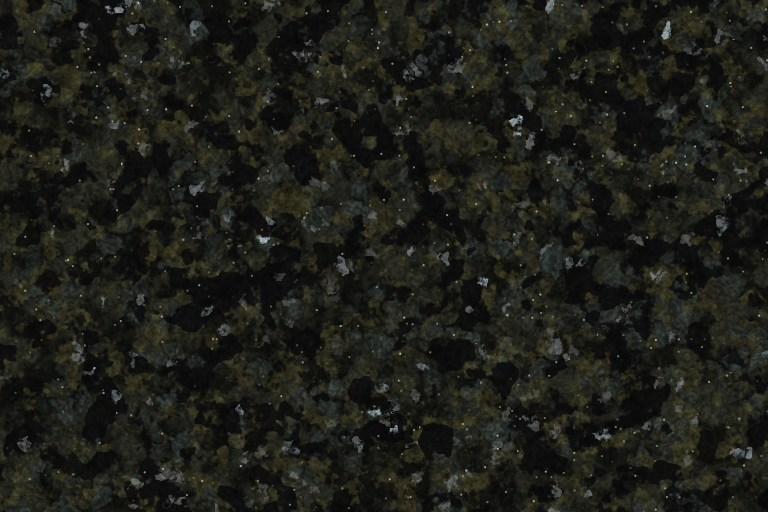
Write a Shadertoy shader that draws this texture.

```glsl
vec2 hash2(vec2 p) {
    vec3 q = fract(p.xyx * vec3(0.1031, 0.1030, 0.0973));
    q += dot(q, q.yzx + 33.33);
    return fract((q.xx + q.yz) * q.zy);
}

// Cellular noise: distance to centre, gap to border, two random values per cell
vec4 cells(vec2 p) {
    vec2 base = floor(p), id = vec2(0.0);
    float nearest = 9.0, second = 9.0;
    for (int y = -1; y <= 1; y++)
    for (int x = -1; x <= 1; x++) {
        vec2 cell = base + vec2(x, y);
        float d = distance(p, cell + hash2(cell));
        if (d < nearest) {
            second = nearest;
            nearest = d;
            id = hash2(cell + 91.7);
        } else {
            second = min(second, d);
        }
    }
    return vec4(nearest, second - nearest, id);
}

// Smoothly blended cellular noise
float cloud(vec2 p) {
    vec2 base = floor(p);
    float sum = 0.0, total = 0.0;
    for (int y = -1; y <= 1; y++)
    for (int x = -1; x <= 1; x++) {
        vec2 cell = base + vec2(x, y);
        vec2 d = p - cell - hash2(cell);
        float weight = exp(-7.0 * dot(d, d));
        sum += weight * hash2(cell + 37.3).x;
        total += weight;
    }
    return sum / total;
}

float mottle(vec2 p) {
    float sum = 0.0, amplitude = 0.5;
    for (int i = 0; i < 4; i++) {
        sum += amplitude * cloud(p);
        p = mat2(1.6, 1.2, -1.2, 1.6) * p + 11.3;
        amplitude *= 0.55;
    }
    return sum;
}

void mainImage(out vec4 fragColor, in vec2 fragCoord) {
    vec2 p = fragCoord / iResolution.y + 2.0;

    // Ragged outlines for the crystals
    vec2 warp = vec2(mottle(p * 32.0), mottle(p * 32.0 + 57.0)) - 0.5;
    vec2 q = p + 0.035 * warp;
    vec4 grain = cells(q * 22.0);
    vec4 chip = cells(q * 42.0 + 19.0);
    float fine = cloud(p * 170.0);
    float rough = mottle(p * 75.0);

    // Dark olive ground
    float tone = smoothstep(0.3, 0.7, mottle(p * 24.0 + 5.0));
    vec3 color = mix(vec3(0.058, 0.062, 0.05), vec3(0.145, 0.15, 0.118), tone);

    // Blue-green feldspar with cleavage lines
    float angle = 6.283 * grain.w;
    vec2 along = vec2(cos(angle), sin(angle));
    float lines = sin(dot(q, along) * 430.0 + 5.0 * rough);
    float body = smoothstep(0.0, 0.3, grain.y);
    float feldspar = smoothstep(0.45, 1.0, grain.z) * body;
    vec3 blueGreen = vec3(0.165, 0.195, 0.185) * (0.75 + 0.5 * rough);
    color = mix(color, blueGreen, 0.75 * feldspar);
    color *= 1.0 + 0.16 * lines * body * step(0.35, grain.z);
    color *= 0.78 + 0.22 * smoothstep(0.0, 0.12, grain.y);

    // Golden brown stains
    float stain = smoothstep(0.52, 0.68, mottle(p * 38.0 + 83.0));
    color = mix(color, vec3(0.215, 0.2, 0.115) * (0.6 + 0.8 * rough), 0.7 * stain);

    // Black mica clusters
    float mica = 1.0 - smoothstep(0.36, 0.45, mottle(p * 19.0 + 41.0));
    color = mix(color, vec3(0.034, 0.034, 0.04), 0.85 * mica);

    // Pale grey chips, a few of them bright
    float pale = smoothstep(0.91, 0.96, chip.z) * smoothstep(0.02, 0.25, chip.y);
    pale *= smoothstep(0.3, 0.6, rough);
    vec3 paleColor = mix(vec3(0.29, 0.29, 0.27), vec3(0.4, 0.44, 0.46), chip.w);
    paleColor *= 1.0 + 0.5 * smoothstep(0.85, 1.0, chip.w);
    color = mix(color, paleColor, 0.8 * pale);

    // Fine crystal texture
    color *= 0.62 + 0.42 * fine + 0.4 * rough;

    // Tiny glints
    vec4 glint = cells(p * 115.0 + 7.0);
    float spark = smoothstep(0.965, 1.0, glint.z) * (1.0 - smoothstep(0.1, 0.38, glint.x));
    color += spark * mix(vec3(0.42, 0.38, 0.2), vec3(0.5, 0.54, 0.54), glint.w);

    fragColor = vec4(color, 1.0);
}
```
